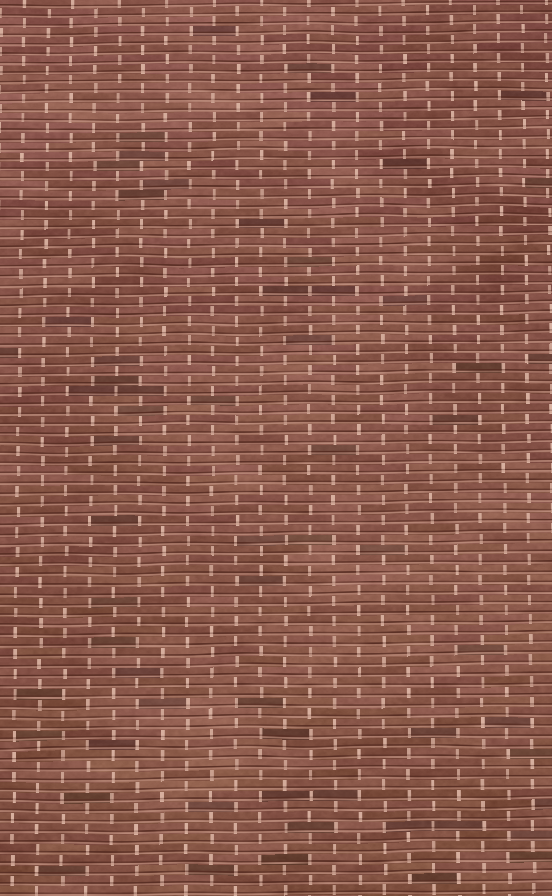
A Shadertoy shader for this texture:

```glsl
// Weathered red brick wall in running bond with pale mortar and thin shadow lines.

const vec3 BRICK_DARK  = vec3(0.435, 0.245, 0.200);
const vec3 BRICK_LIGHT = vec3(0.610, 0.405, 0.348);
const vec3 BED_MORTAR  = vec3(0.740, 0.555, 0.490);
const vec3 HEAD_MORTAR = vec3(0.850, 0.695, 0.630);
const vec3 SHADOW      = vec3(0.340, 0.175, 0.135);

float hash(vec2 p) {
    return fract(sin(dot(p, vec2(127.1, 311.7))) * 43758.545);
}

float valueNoise(vec2 p) {
    vec2 cell = floor(p), f = fract(p);
    f = f * f * (3.0 - 2.0 * f);
    float low  = mix(hash(cell), hash(cell + vec2(1, 0)), f.x);
    float high = mix(hash(cell + vec2(0, 1)), hash(cell + vec2(1, 1)), f.x);
    return mix(low, high, f.y);
}

float fbm(vec2 p) {
    float sum = 0.0, gain = 0.5;
    for (int i = 0; i < 4; i++) {
        sum += gain * valueNoise(p);
        p = p * 2.03 + 17.3;
        gain *= 0.5;
    }
    return sum / 0.9375;
}

// Coverage of a strip: distance from its centre line, half width, edge softness.
float strip(float dist, float halfWidth, float soft) {
    return 1.0 - smoothstep(halfWidth - 0.5 * soft, halfWidth + 0.5 * soft, abs(dist));
}

// Canvas position to brick units: slight perspective, tilt and uneven courses.
vec2 wallCoords(vec2 uv) {
    float y = uv.y - 0.004 * (uv.x - 0.5);
    float course = 85.0 * y + 4.7 * y * y + 0.22 * (valueNoise(uv * vec2(9, 30)) - 0.5);
    float across = (uv.x - 0.517) * mix(11.1, 11.65, uv.y);
    return vec2(across, course);
}

// Fired clay colour: a tone per brick, fine grain and broad stains.
vec3 brickColor(vec2 id, vec2 wall, vec2 uv) {
    float stain = fbm(uv * vec2(3.0, 7.0) + 4.0) - 0.5;
    float grain = fbm(wall * vec2(9.0, 2.5)) - 0.5;
    float tone = 0.56 + 0.50 * (hash(id) - 0.5) + 0.75 * stain + 0.45 * grain;
    tone -= 0.20 * smoothstep(0.55, 1.0, uv.x) * smoothstep(0.3, 0.8, uv.y);
    vec3 color = mix(BRICK_DARK, BRICK_LIGHT, clamp(tone, -0.1, 1.1));
    color *= 1.0 - 0.20 * step(0.94, hash(id + 31.7));
    float hue = hash(id + 8.3) - 0.5 + 0.7 * (uv.y - 0.5);
    return color + hue * vec3(0.010, -0.008, 0.025);
}

void mainImage(out vec4 fragColor, in vec2 fragCoord) {
    vec2 uv = fragCoord / iResolution.xy;
    vec2 wall = wallCoords(uv);
    vec2 soft = vec2(11.4, 89.7) / iResolution.xy;

    // Alternate courses shift by half a brick
    float row = floor(wall.y);
    float height = fract(wall.y);
    float across = wall.x + 0.5 * mod(row, 2.0);
    vec2 brickId = vec2(floor(across), row);
    vec2 jointId = vec2(round(across), row);

    vec3 color = brickColor(brickId, wall, uv);

    // Upright joints, a little uneven in place, width and brightness
    float offset = 0.045 * (hash(jointId + 5.1) - 0.5);
    float halfWidth = mix(0.029, 0.040, hash(jointId + 2.7));
    float head = strip(across - jointId.x - offset, halfWidth, soft.x);
    head *= mix(0.72, 1.0, hash(jointId + 9.4));
    color = mix(color, HEAD_MORTAR, head);

    // Level joints: shadow under the brick, then a lit line of mortar
    float wear = valueNoise(vec2(wall.x * 2.2, row * 1.7));
    float shadow = strip(height - 0.34, 0.075, soft.y) * mix(0.45, 1.0, 1.0 - wear);
    color = mix(color, SHADOW, shadow * (1.0 - 0.55 * head));
    float bed = strip(height - 0.17, 0.080, soft.y) * mix(0.35, 0.95, wear);
    color = mix(color, BED_MORTAR, bed * (1.0 - 0.6 * head));

    fragColor = vec4(clamp(color, 0.0, 1.0), 1.0);
}
```
